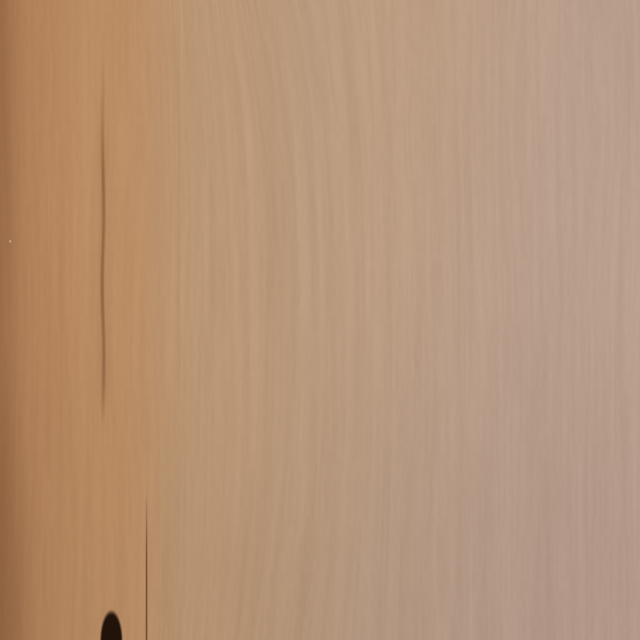
Reproduce this texture procedurally as a WebGL 1 fragment shader.

```glsl
precision highp float;

uniform vec2 u_resolution;

#define RING_FREQ 95.0
#define FIBRE_FREQ 240.0
#define RING_CONTRAST 0.036
#define FIBRE_CONTRAST 0.026
#define FLECK_CONTRAST 0.016
#define ARCH_BEND 0.16
#define BOARD_EDGE 0.284
#define SEAM_X 0.229
#define STREAK_X 0.161

const vec3 SHADE = vec3(0.575, 0.395, 0.260);
const vec3 OAK = vec3(0.690, 0.505, 0.350);
const vec3 HONEY = vec3(0.728, 0.550, 0.390);
const vec3 TAN = vec3(0.722, 0.582, 0.450);
const vec3 SAND = vec3(0.726, 0.605, 0.498);
const vec3 ROSE = vec3(0.718, 0.612, 0.548);
const vec3 STREAK = vec3(0.500, 0.310, 0.190);
const vec3 HOLE = vec3(0.130, 0.070, 0.040);

float hash(vec2 p) {
  vec3 q = fract(vec3(p.xyx) * 0.1031);
  q += dot(q, q.yzx + 33.33);
  return fract((q.x + q.y) * q.z);
}

float noise(vec2 p) {
  vec2 cell = floor(p);
  vec2 f = fract(p);
  f = f * f * (3.0 - 2.0 * f);
  float low = mix(hash(cell), hash(cell + vec2(1.0, 0.0)), f.x);
  float high = mix(hash(cell + vec2(0.0, 1.0)), hash(cell + vec2(1.0)), f.x);
  return mix(low, high, f.y);
}

float signedNoise(vec2 p) {
  return noise(p) - 0.5;
}

// Light falling across the boards, from warm shade to pale rose
vec3 boardColor(vec2 uv) {
  float x = uv.x + 0.02 * signedNoise(uv * vec2(9.0, 2.0));
  vec3 color = mix(SHADE, OAK, smoothstep(-0.01, 0.06, x));
  color = mix(color, HONEY, smoothstep(0.05, 0.16, x));
  color = mix(color, TAN, smoothstep(0.19, 0.31, x));
  color = mix(color, SAND, smoothstep(0.28, 0.56, x));
  float rose = smoothstep(0.45, 0.95, x + 0.16 * (0.5 - uv.y));
  color = mix(color, ROSE, rose);
  return color * (0.975 + 0.035 * smoothstep(0.0, 0.6, uv.y));
}

// Growth rings, long fibres and short flecks along the board
float grain(vec2 uv) {
  float arch = exp(-pow((uv.x - 0.42) / 0.16, 2.0));
  float across = uv.x + ARCH_BEND * arch * pow(uv.y - 0.45, 2.0);
  across += 0.018 * signedNoise(uv * vec2(5.0, 2.3) + 7.0);
  float rings = signedNoise(vec2(across * RING_FREQ, uv.y * 1.6));
  rings += 0.6 * signedNoise(vec2(across * RING_FREQ * 0.37, uv.y + 40.0));
  float ringFade = mix(0.55, 1.0, arch);
  float fibres = signedNoise(vec2(across * FIBRE_FREQ, uv.y * 9.0 + 80.0));
  float flecks = signedNoise(uv * vec2(300.0, 70.0) + 15.0);
  float blotches = signedNoise(uv * vec2(7.0, 3.0) + 60.0);
  return RING_CONTRAST * ringFade * rings + FIBRE_CONTRAST * fibres
       + FLECK_CONTRAST * flecks + 0.018 * blotches;
}

// Tapered resin streak with a soft halo
float streak(vec2 uv) {
  float span = smoothstep(0.31, 0.42, uv.y) * smoothstep(0.94, 0.72, uv.y);
  float center = STREAK_X - 0.008 * pow(max(uv.y - 0.55, 0.0), 1.5);
  center += 0.003 * signedNoise(vec2(3.0, uv.y * 9.0));
  float offset = abs(uv.x - center);
  float core = smoothstep(0.0045, 0.0005, offset);
  float halo = exp(-pow(offset / 0.012, 2.0));
  float strength = 0.65 + 0.35 * noise(vec2(9.0, uv.y * 11.0));
  return span * strength * (0.55 * core + 0.12 * halo);
}

void main() {
  vec2 uv = gl_FragCoord.xy / u_resolution;
  float pixel = 1.0 / min(u_resolution.x, u_resolution.y);

  vec3 color = boardColor(uv);
  color *= 1.0 + grain(uv) * vec3(1.0, 1.2, 1.4);
  color = mix(color, STREAK, streak(uv));

  // Pale joint between boards and a dark crack beside it
  float joint = smoothstep(0.003, 0.0, abs(uv.x - BOARD_EDGE));
  color += 0.016 * joint * smoothstep(0.2, 0.5, uv.y);
  float crack = smoothstep(0.0008 + pixel, 0.0, abs(uv.x - SEAM_X));
  color = mix(color, STREAK * 0.7, 0.75 * crack * smoothstep(0.26, 0.10, uv.y));

  // Oval hole at the bottom edge
  vec2 holeRadius = vec2(0.016, 0.044);
  float holeDist = (length((uv - vec2(0.174, -0.002)) / holeRadius) - 1.0) * holeRadius.x;
  color = mix(color, HOLE, smoothstep(0.0012 + pixel, -pixel, holeDist));

  // Tiny bright nick near the left edge
  float nick = smoothstep(0.0015 + pixel, 0.0, distance(uv, vec2(0.016, 0.623)));
  color = mix(color, vec3(0.85, 0.78, 0.72), 0.7 * nick);

  gl_FragColor = vec4(color, 1.0);
}
```
